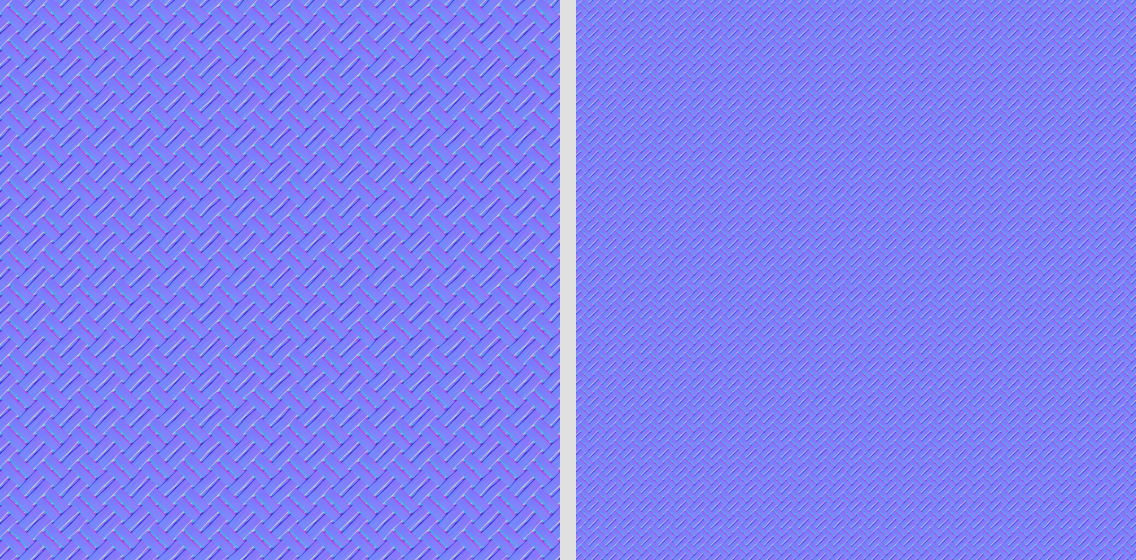
Left: one tile. Right: repeated 2 by 2.
Write a Shadertoy shader that draws this texture map.

```glsl
// Normal map of a diagonal basket weave: flat strips crossing two over two.

const float REPEATS = 16.0;               // weave cells across and down
const vec2  CENTRE = vec2(0.5, 0.42);     // falling block centre, from the top left
const float HALF_WIDTH = 0.46;            // strip half width, in lanes
const float EDGE_RAMP = 0.11;             // width of the rounded strip edge, in lanes
const float EDGE_DROP = 0.05;             // height lost at the strip edge
const float WOBBLE = 0.07;                // sideways drift of a strip, in lanes
const float FIBRES = 24.0;                // fibres per pair of strips
const float FIBRE_WARP = 0.14;            // waviness of the fibres
const float FLOOR_HEIGHT = -0.04;         // bottom of the gaps
const float SLOPE_STEP = 0.014;           // sampling distance for slopes, in cells
const int   SAMPLES = 2;                  // antialiasing samples per axis
const float PI = 3.14159265;

// Per direction: bend, crown, fibre depth, phase
const vec4 FALLING = vec4(0.012, 0.040, 0.0010, 0.0);
const vec4 RISING  = vec4(0.022, 0.008, 0.0034, 1.0);

float hash(vec2 p) {
    vec3 h = fract(p.xyx * vec3(0.1031, 0.1030, 0.0973));
    h += dot(h, h.yzx + 33.33);
    return fract((h.x + h.y) * h.z);
}

// Value noise that wraps after the given whole period
float noise(vec2 p, vec2 period, float seed) {
    vec2 cell = floor(p);
    vec2 f = p - cell;
    f = f * f * (3.0 - 2.0 * f);
    vec2 a = mod(cell, period) + seed;
    vec2 b = mod(cell + 1.0, period) + seed;
    return mix(mix(hash(a), hash(vec2(b.x, a.y)), f.x),
               mix(hash(vec2(a.x, b.y)), hash(b), f.x), f.y);
}

// Height of the strips that run in one direction
float stripHeight(float along, float across, vec4 style) {
    float pairIndex = floor(across + 0.5);
    float lane = floor(across * 2.0);
    float seed = 17.0 + 40.0 * style.w;
    vec2 lanePeriod = vec2(2.0 * REPEATS);

    // Strip outline
    float drift = noise(vec2(along * 2.0, lane), lanePeriod, seed) - 0.5;
    float v = fract(across * 2.0) - 0.5 + WOBBLE * drift;
    float edge = smoothstep(HALF_WIDTH - EDGE_RAMP, HALF_WIDTH, abs(v));

    // Fibres along the strip
    float warp = noise(vec2(along, across) * 2.0, lanePeriod, seed + 5.0);
    vec2 fibrePos = vec2(along * 2.0, (across + FIBRE_WARP * warp) * FIBRES);
    float fibre = noise(fibrePos, REPEATS * vec2(2.0, FIBRES), seed + 9.0);

    // Over and under bend, rounded back
    float wave = cos(PI * (along - pairIndex + style.w));
    return style.x * wave - style.y * v * v + style.z * fibre - EDGE_DROP * edge;
}

float weaveHeight(vec2 p) {
    float s = p.x + p.y;
    float t = p.x - p.y;
    float strips = max(stripHeight(s, t, FALLING), stripHeight(t, s, RISING));
    return max(strips, FLOOR_HEIGHT);
}

// Surface normal with y pointing down
vec3 weaveNormal(vec2 p) {
    vec2 e = vec2(SLOPE_STEP, 0.0);
    vec2 slope = vec2(weaveHeight(p + e.xy) - weaveHeight(p - e.xy),
                      weaveHeight(p + e.yx) - weaveHeight(p - e.yx)) / (2.0 * SLOPE_STEP);
    return normalize(vec3(-slope, 1.0));
}

void mainImage(out vec4 fragColor, in vec2 fragCoord) {
    vec3 sum = vec3(0.0);
    for (int j = 0; j < SAMPLES; j++) {
        for (int i = 0; i < SAMPLES; i++) {
            vec2 offset = (vec2(i, j) + 0.5) / float(SAMPLES) - 0.5;
            vec2 uv = (fragCoord + offset) / iResolution.xy;
            uv.y = 1.0 - uv.y;
            sum += weaveNormal(uv * REPEATS - CENTRE);
        }
    }
    vec3 normal = sum / float(SAMPLES * SAMPLES);
    fragColor = vec4(0.5 + normal * vec3(0.5, 0.5, 0.485), 1.0);
}
```
